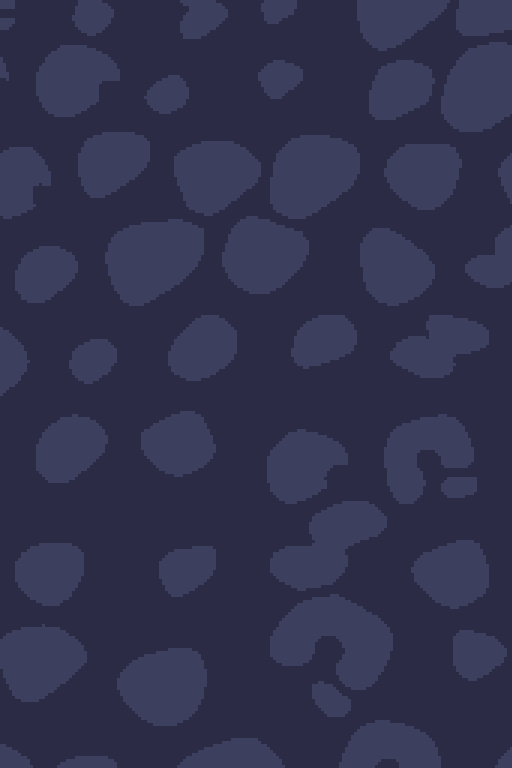
Reproduce this pattern procedurally as a WebGL 2 fragment shader.

```glsl
#version 300 es
precision highp float;
// Irregular soft-cornered animal spots on dark indigo, drawn in small square blocks.

#define BLOCKS 256.0      // blocks along the canvas height
#define ROWS 10           // rows of spots
#define ROW_HEIGHT 0.155  // height of the lowest row
#define ROW_SHRINK 0.95   // each row is this much lower than the one below
#define CELL_ASPECT 1.25  // cell width over cell height
#define JITTER 0.3        // scatter of the spots in their cells
#define SPOT_SIZE 1.12    // overall spot scale
#define GAP 0.012         // least dark gap between spots
#define GROUND vec3(0.174, 0.170, 0.270)
#define SPOT vec3(0.234, 0.250, 0.370)

uniform vec2 u_resolution;
out vec4 fragColor;

vec4 hash4(vec2 cell) {
    vec4 h = fract(cell.xyxy * vec4(0.1031, 0.1030, 0.0973, 0.1099));
    h += dot(h, h.wzxy + 33.33);
    return fract((h.xxyz + h.yzzw) * h.zywx);
}

mat2 rotation(float angle) {
    float c = cos(angle), s = sin(angle);
    return mat2(c, s, -s, c);
}

float smoothMin(float a, float b, float k) {
    float h = max(k - abs(a - b), 0.0) / k;
    return min(a, b) - 0.25 * h * h * k;
}

float ellipse(vec2 p, vec2 radii) {
    return (length(p / radii) - 1.0) * min(radii.x, radii.y);
}

// Thick arch, open at the bottom.
float arch(vec2 p, float halfAngle, float radius, float thickness) {
    vec2 tip = vec2(sin(halfAngle), cos(halfAngle));
    p.x = abs(p.x);
    float d = tip.y * p.x > tip.x * p.y ? length(p - tip * radius)
                                       : abs(length(p) - radius);
    return d - thickness;
}

// Keeps the two smallest distances, nearest first.
void addSpot(float d, inout vec2 nearest) {
    if (d < nearest.x) nearest = vec2(d, nearest.x);
    else nearest.y = min(nearest.y, d);
}

// Adds one spot, in units of its row height.
void addCell(vec2 p, vec2 cell, float rowHeight, inout vec2 nearest) {
    vec4 form = hash4(cell + 71.0);
    float kind = form.x;
    float size = SPOT_SIZE * (kind < 0.55 ? mix(0.45, 1.3, form.y)
                                         : mix(0.75, 1.05, form.y));
    float unit = rowHeight * size;
    vec2 q = rotation(0.3 - form.z) * p / size;
    q += 0.035 * sin(q.yx * 7.0 + form.wz * 6.28);

    float d;
    if (kind < 0.55) {                          // pebble or teardrop
        q.y *= 1.0 + (form.w - 0.35) * 1.2 * q.x;
        d = ellipse(q, mix(vec2(0.38), vec2(0.46, 0.31), form.z));
    } else if (kind < 0.75) {                   // arch with a small companion
        q.x *= 0.92;
        q.y -= 0.06;
        d = arch(q, 1.9, 0.27, 0.16);
        addSpot(ellipse(q - vec2(0.08, -0.37), vec2(0.15, 0.12)) * unit, nearest);
    } else if (kind < 0.88) {                   // two offset lobes
        vec2 offset = vec2(0.16, 0.17);
        d = smoothMin(ellipse(q - offset, vec2(0.34, 0.19)),
                      ellipse(q + offset, vec2(0.34, 0.20)), 0.08);
    } else {                                    // notched pebble
        d = ellipse(q, vec2(0.45, 0.36));
        d = max(d, 0.15 - length(q - vec2(0.32, -0.26)));
    }
    addSpot(d * unit, nearest);
}

// 1 inside a spot, 0 on the ground.
float spotMask(vec2 p) {
    p = (floor(p * BLOCKS) + 0.5) / BLOCKS;
    vec2 nearest = vec2(1.0);
    float rowHeight = ROW_HEIGHT;
    float base = -0.1;
    for (int row = 0; row < ROWS; row++) {
        float width = rowHeight * CELL_ASPECT;
        float shift = hash4(vec2(float(row), 19.0)).x + 0.5 * float(row % 2);
        float column = floor(p.x / width + shift);
        for (int side = -1; side <= 1; side++) {
            vec2 cell = vec2(column + float(side), float(row)) + 11.0;
            vec2 scatter = (hash4(cell).xy - 0.5) * JITTER;
            vec2 center = vec2((column + float(side) + 0.5 - shift + scatter.x) * width,
                               base + (0.5 + scatter.y) * rowHeight);
            addCell((p - center) / rowHeight, cell, rowHeight, nearest);
        }
        base += rowHeight;
        rowHeight *= ROW_SHRINK;
    }
    return nearest.x < 0.0 && nearest.y - nearest.x > GAP ? 1.0 : 0.0;
}

void main() {
    // Four samples per pixel smooth block edges that miss the pixel grid.
    float cover = 0.0;
    for (int i = 0; i < 4; i++) {
        vec2 offset = vec2(float(i % 2), float(i / 2)) * 0.5 - 0.25;
        cover += 0.25 * spotMask((gl_FragCoord.xy + offset) / u_resolution.y);
    }
    fragColor = vec4(mix(GROUND, SPOT, cover), 1.0);
}
```
